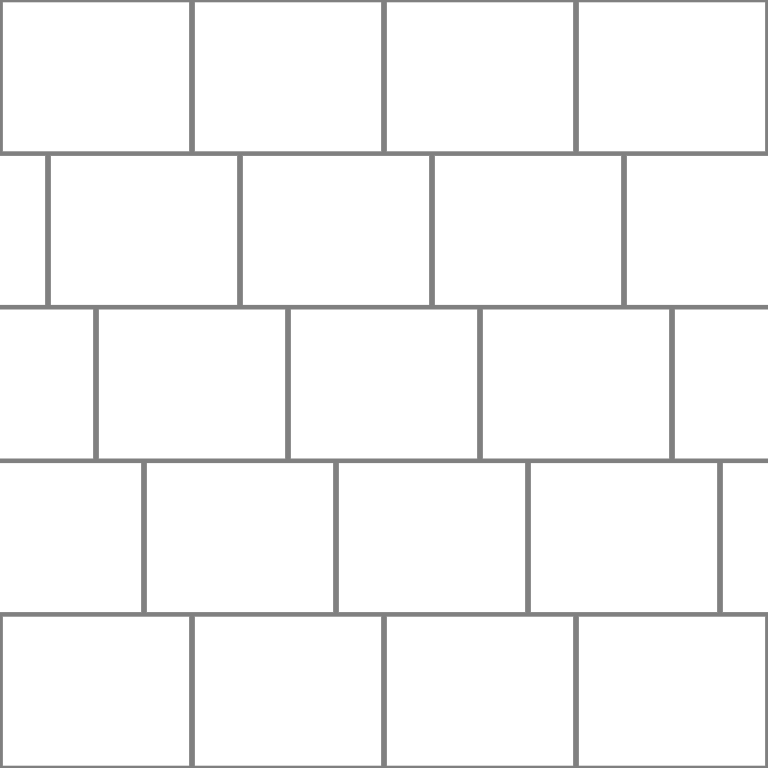
Write a WebGL 2 fragment shader that draws this pattern.

```glsl
#version 300 es
precision highp float;
// Draws white bricks with thin grey joints, each row stepped a quarter brick.

uniform vec2 u_resolution;
out vec4 fragColor;

const vec2 GRID = vec2(4.0, 5.0);      // bricks across and down
const float ROW_STEP = 0.25;           // sideways shift per row, in bricks
const float JOINT_WIDTH = 0.03;        // share of the brick size on each axis
const vec3 BRICK_COLOR = vec3(1.0);
const vec3 JOINT_COLOR = vec3(0.5);

// Shifts each row sideways by a fixed fraction of a brick.
vec2 stepRows(vec2 cell, float rowStep) {
    return vec2(cell.x + rowStep * floor(cell.y), cell.y);
}

// Distance to the nearest cell border on each axis, in cells.
vec2 borderDistance(vec2 cell) {
    vec2 local = fract(cell);
    return min(local, 1.0 - local);
}

// Antialiased joint coverage for both axes combined.
float jointMask(vec2 dist, float width, vec2 pixel) {
    vec2 cover = clamp((0.5 * width - dist) / pixel + 0.5, 0.0, 1.0);
    return max(cover.x, cover.y);
}

void main() {
    vec2 uv = gl_FragCoord.xy / u_resolution;
    vec2 pixel = GRID / u_resolution;
    vec2 cell = stepRows(uv * GRID, ROW_STEP);
    float joint = jointMask(borderDistance(cell), JOINT_WIDTH, pixel);
    fragColor = vec4(mix(BRICK_COLOR, JOINT_COLOR, joint), 1.0);
}
```
